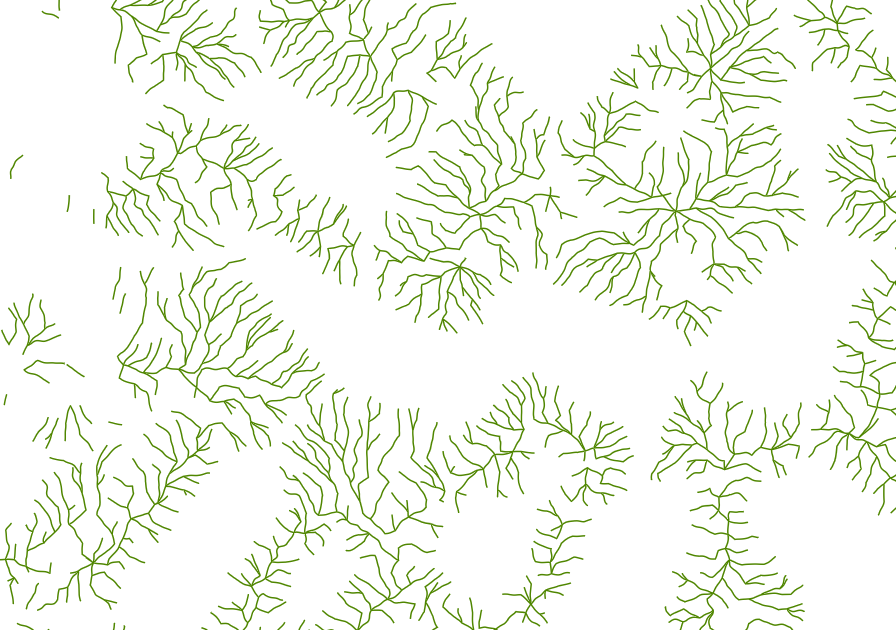
A Shadertoy shader for this texture map:

```glsl
// Map of a river network: thin green streams on white, with a sparse coast at the left.
// Jittered grid nodes drain to their steepest lower neighbour on a noise terrain;
// a fine domain warp makes the resulting branches meander.

const float CELLS = 50.0;   // drainage nodes per canvas height

vec2 hash2(vec2 c) {
    vec3 v = fract(c.xyx * vec3(0.1031, 0.1030, 0.0973));
    v += dot(v, v.yzx + 33.33);
    return fract((v.xx + v.yz) * v.zy);
}

// Two independent channels of smooth value noise
vec2 noise2(vec2 p) {
    vec2 i = floor(p), f = fract(p);
    f = f * f * (3.0 - 2.0 * f);
    return mix(mix(hash2(i), hash2(i + vec2(1, 0)), f.x),
               mix(hash2(i + vec2(0, 1)), hash2(i + vec2(1, 1)), f.x), f.y);
}

// x: height, y: closeness to a ridge
vec2 terrain(vec2 p) {
    vec2 r = mat2(0.8, 0.6, -0.6, 0.8) * p;
    float m = 2.0 * noise2(r * 5.5 + 37.0).x - 1.0;
    float slope = 0.8 * noise2(r * 1.4 + 11.0).x + 0.1 * noise2(r * 11.0 + 71.0).y;
    return vec2(1.2 * m * m + slope, m * m);
}

// Bends straight reaches into broad curves and small wiggles
vec2 meander(vec2 p) {
    return p + 0.012 * (noise2(p * 22.0 + 5.0) - 0.5)
             + 0.006 * (noise2(p * 70.0 + 19.0) - 0.5);
}

// The sea keeps only a few clumps of short streams
bool isOpenSea(vec2 p) {
    float coast = 0.14 + 0.07 * noise2(p * 7.0 + 53.0).x;
    return p.x < coast && p.y > 0.33 && noise2(p * 14.0 + 83.0).x < 0.7;
}

// Vector from the nearest stream to q
vec2 streamOffset(vec2 q) {
    vec4 node[49];   // position, height, ridge
    int flow[49];    // index of the node downstream, or -1
    vec2 base = floor(q * CELLS) - 3.0;

    for (int i = 0; i < 49; i++) {
        vec2 cell = base + vec2(i % 7, i / 7);
        vec2 jitter = hash2(cell + 211.0);
        vec2 pos = (cell + 0.1 + 0.8 * jitter) / CELLS;
        node[i] = vec4(pos, terrain(pos) + vec2(0.01 * hash2(cell + 307.0).x, 0.0));
    }

    // Steepest descent for the inner 5 x 5 nodes
    for (int i = 0; i < 25; i++) {
        int k = (i / 5 + 1) * 7 + i % 5 + 1;
        float steepest = 0.0;
        flow[k] = -1;
        for (int n = 0; n < 9; n++) {
            int j = k + (n / 3 - 1) * 7 + n % 3 - 1;
            if (j == k) continue;
            float drop = (node[k].z - node[j].z) / distance(node[k].xy, node[j].xy);
            if (drop > steepest) { steepest = drop; flow[k] = j; }
        }
    }

    // Reaches that can cross this cell; most unfed stubs are left out
    vec2 nearest = vec2(1.0);
    for (int i = 0; i < 9; i++) {
        int k = (i / 3 + 2) * 7 + i % 3 + 2;
        if (flow[k] < 0 || node[k].w > 0.3 || isOpenSea(node[k].xy)) continue;
        bool fed = hash2(base + vec2(k % 7, k / 7) + 401.0).x > 0.8;
        for (int n = 0; n < 9; n++)
            fed = fed || flow[k + (n / 3 - 1) * 7 + n % 3 - 1] == k;
        if (!fed) continue;
        vec2 a = q - node[k].xy, b = node[flow[k]].xy - node[k].xy;
        vec2 v = a - b * clamp(dot(a, b) / dot(b, b), 0.0, 1.0);
        if (dot(v, v) < dot(nearest, nearest)) nearest = v;
    }
    return nearest;
}

void mainImage(out vec4 fragColor, in vec2 fragCoord) {
    float pixel = 1.0 / iResolution.y;
    vec2 p = fragCoord * pixel;
    vec2 q = meander(p);
    vec2 offset = streamOffset(q);

    // Undo the stretch of the warp so that streams keep an even width
    float e = 0.0007;
    vec2 dx = (meander(p + vec2(e, 0)) - q) / e;
    vec2 dy = (meander(p + vec2(0, e)) - q) / e;
    vec2 normal = offset / max(length(offset), 1e-6);
    float stretch = length(vec2(dot(dx, normal), dot(dy, normal)));
    float dist = length(offset) / max(stretch, 0.3);

    // Box-filtered line coverage
    float width = 0.00236;
    float ink = clamp(0.5 * (width + pixel) - dist, 0.0, min(width, pixel)) / pixel;
    vec3 streamGreen = vec3(0.31, 0.525, 0.0);
    fragColor = vec4(mix(vec3(1.0), streamGreen, ink), 1.0);
}
```
